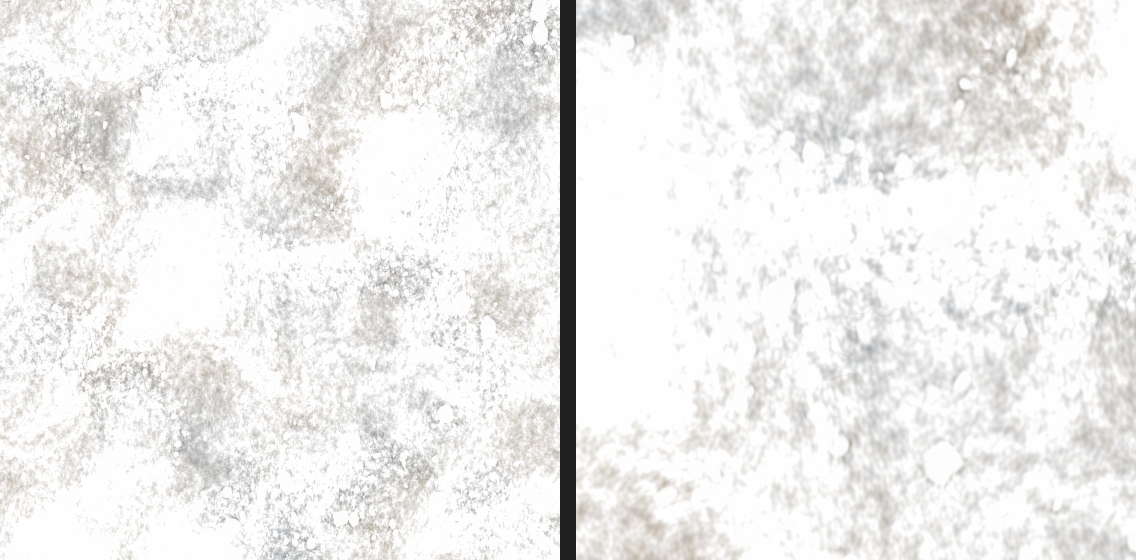
Left, the full canvas; right, a detail of the centre.
This texture is drawn by a Shadertoy shader. Its source:

```glsl
// Weathered whitewash: pale warm-grey stains broken up by fine grain.
// Gradient noise layers set how much light the surface absorbs; scattered
// bare flecks with thin dark rims are cut out of the stains.

const vec3 PAPER = vec3(0.997, 0.996, 0.995);
const vec3 WARM_ABSORB = vec3(0.86, 1.0, 1.17);
const vec3 COOL_ABSORB = vec3(1.05, 1.0, 0.95);
const float NOISE_TO_UNIT = 4.6; // brings gradient noise to unit deviation

vec2 hash2(vec2 p) {
    vec3 q = fract(vec3(p.xyx) * vec3(0.1031, 0.1030, 0.0973));
    q += dot(q, q.yzx + 33.33);
    return fract((q.xx + q.yz) * q.zy);
}

vec2 gradientAt(vec2 cell) {
    float angle = 6.28318 * hash2(cell).x;
    return vec2(cos(angle), sin(angle));
}

float gradientNoise(vec2 p) {
    vec2 i = floor(p), f = p - i;
    vec2 u = f * f * f * (f * (f * 6.0 - 15.0) + 10.0);
    vec2 e = vec2(1.0, 0.0);
    float a = dot(gradientAt(i), f);
    float b = dot(gradientAt(i + e.xy), f - e.xy);
    float c = dot(gradientAt(i + e.yx), f - e.yx);
    float d = dot(gradientAt(i + e.xx), f - e.xx);
    return mix(mix(a, b, u.x), mix(c, d, u.x), u.y);
}

// Layered noise scaled to roughly unit deviation
float fbm(vec2 p, int octaves, float gain) {
    float sum = 0.0, power = 0.0, amp = 1.0;
    for (int i = 0; i < octaves; i++) {
        sum += amp * gradientNoise(p);
        power += amp * amp;
        amp *= gain;
        p = mat2(1.6, 1.2, -1.2, 1.6) * p + 17.3;
    }
    return NOISE_TO_UNIT * sum / sqrt(power);
}

// Where flecks and broken outlines gather, 0 to 1
float clusterMask(vec2 p) {
    return smoothstep(-0.2, 1.5, fbm(p * 4.5 + 71.0, 2, 0.6));
}

// Signed distance to the nearest fleck, in canvas units
float fleckDistance(vec2 p, float cells, float density) {
    vec2 q = p * cells, home = floor(q);
    float nearest = 1.0;
    for (int y = -1; y <= 1; y++) {
        for (int x = -1; x <= 1; x++) {
            vec2 cell = home + vec2(x, y);
            vec2 jitter = hash2(cell + cells);
            vec2 traits = hash2(cell + cells + 57.0);
            vec2 centre = cell + 0.2 + 0.6 * jitter;
            float chance = density * (0.12 + clusterMask(centre / cells));
            float radius = mix(0.12, 0.38, traits.x * traits.x);
            vec2 stretch = vec2(1.15, mix(0.75, 1.1, jitter.x));
            float d = length((q - centre) * stretch) - radius;
            if (traits.y < chance) nearest = min(nearest, d);
        }
    }
    return nearest / cells;
}

// Coverage of a fleck (x) and of the dark line around it (y)
vec2 fleckLayer(float d, float soft) {
    float offset = (d - 0.0018) / 0.0016;
    return vec2(1.0 - smoothstep(-soft, soft, d), exp(-offset * offset));
}

void mainImage(out vec4 fragColor, in vec2 fragCoord) {
    vec2 uv = fragCoord / iResolution.y;
    float soft = max(1.0 / iResolution.y, 0.0012);

    // Broad patches leaning up to the right
    vec2 leaning = vec2(dot(uv, vec2(0.77, -0.64)) * 5.6,
                        dot(uv, vec2(0.64, 0.77)) * 3.7);
    vec2 warp = vec2(gradientNoise(uv * 9.0), gradientNoise(uv * 9.0 + 40.0));
    float patches = fbm(leaning + 0.5 * warp + 5.0, 5, 0.6);

    // Fine, slightly upright grain, stronger where the surface is rough
    float rough = clusterMask(uv);
    vec2 grainPoint = (uv + 0.012 * warp) * vec2(78.0, 60.0);
    float grain = fbm(grainPoint, 3, 0.85);
    float field = 0.8 * patches + mix(0.5, 0.85, rough) * grain;
    float stain = max(0.0, 0.028 + 0.115 * field);

    // Broken hairline outlines in rough, stained places
    float ridge = abs(fbm(uv * vec2(62.0, 50.0) + 23.0, 2, 0.5));
    float hairline = 1.0 - smoothstep(0.0, 0.3, ridge);
    float stained = smoothstep(-0.7, 0.6, patches);
    stain += 0.09 * hairline * rough * stained;

    // Bare flecks, large and small, with irregular edges
    vec2 wobble = vec2(gradientNoise(uv * 75.0), gradientNoise(uv * 75.0 + 9.0));
    vec2 p = uv + 0.005 * wobble;
    vec2 large = fleckLayer(fleckDistance(p, 21.0, 0.4), soft);
    vec2 small = fleckLayer(fleckDistance(p, 56.0, 0.45), soft);
    float rim = max(large.y, 0.6 * small.y);
    stain += 0.11 * rim * stained * (0.6 + 0.4 * grain);
    stain = max(stain, 0.0) * (1.0 - 0.95 * max(large.x, small.x));

    // Compress the darkest marks and tint from warm beige to cool grey
    stain -= 0.45 * stain * stain;
    float hue = 0.4 + 0.28 * fbm(uv * 3.5 + 90.0, 2, 0.5)
              + 0.12 * fbm(uv * 90.0 + 31.0, 1, 0.5) + 0.25 * rough;
    vec3 absorb = mix(WARM_ABSORB, COOL_ABSORB, clamp(hue, 0.0, 1.0));
    fragColor = vec4(clamp(PAPER - stain * absorb, 0.0, 1.0), 1.0);
}
```
